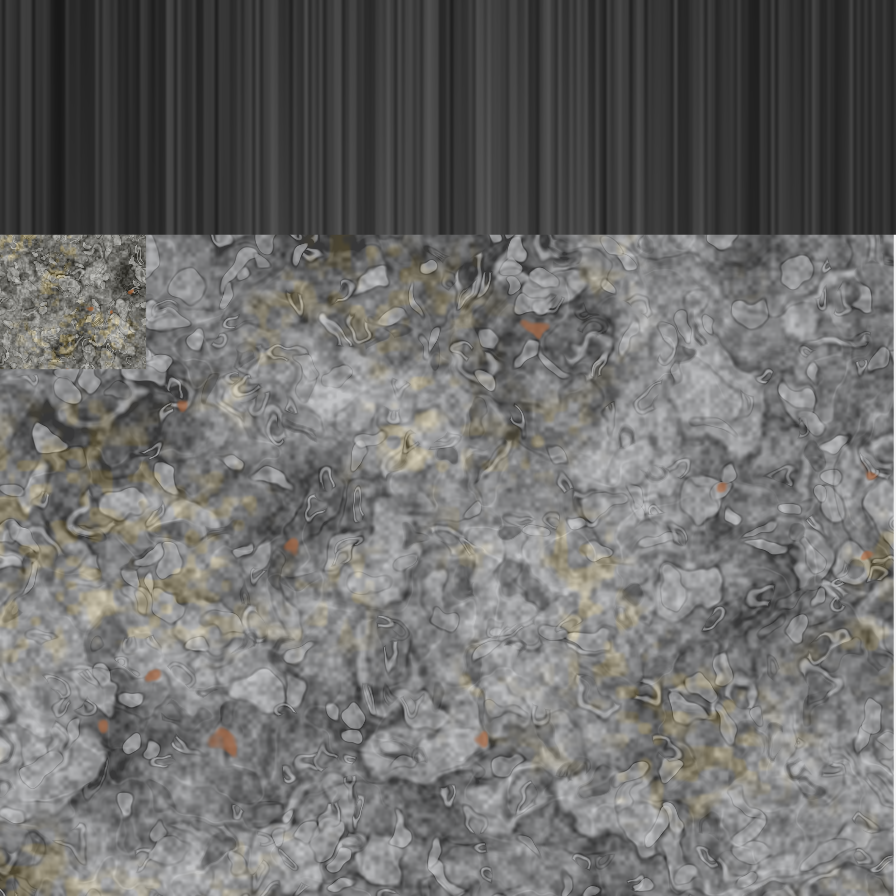
Reproduce this texture procedurally as a WebGL 2 fragment shader.

```glsl
#version 300 es
precision highp float;
// Grey fossil limestone with shell fragments below a band of dark, vertically brushed metal.

uniform vec2 u_resolution;
out vec4 fragColor;

const float BAND_BOTTOM = 0.738;            // lower edge of the metal band
const vec2 INSET_SIZE = vec2(0.163, 0.15);  // finer stone in the upper left
const float INSET_ZOOM = 3.0;
const float MARGIN = 0.0025;                // pale strip on the right
const float STONE_TONE = 0.505;
const float MOTTLE = 0.50;                  // strength of the broad mottling
const float GRAIN = 0.15;                   // strength of the fine speckle
const float VEIN = 0.075;
const vec3 STONE_TINT = vec3(0.995, 1.0, 1.012);
const vec3 OCHRE = vec3(0.09, 0.06, -0.03);
const vec3 RUST = vec3(0.66, 0.40, 0.25);
const float METAL_DARK = 0.165;
const float METAL_LIGHT = 0.265;

float hash(vec2 p) {
    vec3 q = fract(vec3(p.xyx) * 0.1031);
    q += dot(q, q.yzx + 33.33);
    return fract((q.x + q.y) * q.z);
}

vec2 hash2(vec2 p) {
    return vec2(hash(p + 17.3), hash(p + 71.9));
}

float noise(vec2 p) {
    vec2 i = floor(p), f = fract(p);
    f = f * f * (3.0 - 2.0 * f);
    return mix(mix(hash(i), hash(i + vec2(1, 0)), f.x),
               mix(hash(i + vec2(0, 1)), hash(i + vec2(1, 1)), f.x), f.y);
}

float fbm(vec2 p) {
    float sum = 0.0, amp = 0.5;
    for (int i = 0; i < 4; i++) {
        sum += amp * noise(p);
        p = mat2(1.6, 1.2, -1.2, 1.6) * p + 5.7;
        amp *= 0.55;
    }
    return sum / 1.009;
}

vec2 warp(vec2 p, float freq) {
    return vec2(noise(p * freq + 3.1), noise(p * freq + 47.7)) - 0.5;
}

// Thin curved line along the middle level of a noise field
float vein(vec2 p, float width) {
    return 1.0 - smoothstep(0.0, width, abs(noise(p) - 0.5));
}

// Paints one layer of solid or crescent shell fragments over a tone
float addShells(float tone, vec2 p, float scale, float density) {
    vec2 g = p * scale + scale * 3.7, cell = floor(g);
    for (int y = -1; y <= 1; y++)
    for (int x = -1; x <= 1; x++) {
        vec2 id = cell + vec2(x, y);
        if (hash(id + scale) > density) continue;
        vec2 kind = hash2(id + 9.0), size = hash2(id + 31.0);
        vec2 d = g - id - 0.2 - 0.6 * hash2(id);
        float angle = 6.283 * hash(id + 5.5);
        d = mat2(cos(angle), sin(angle), -sin(angle), cos(angle)) * d;
        vec2 radius = vec2(0.35 + 0.35 * size.x, 0.18 + 0.26 * size.y);
        float dist = (length(d / radius) - 1.0) * radius.y;
        if (kind.x > 0.55) {
            // Hollow fragment, open on one side
            dist = max(abs(dist + 0.05) - 0.05, -d.x - 0.12);
        }
        float fill = 1.0 - smoothstep(-0.035, 0.035, dist);
        float rim = 1.0 - smoothstep(0.0, 0.07, abs(dist - 0.03));
        float shade = kind.y < 0.2 ? 0.40 : 0.58 + 0.09 * kind.y;
        tone = mix(tone, shade, fill * 0.75) - 0.075 * rim;
    }
    return tone;
}

vec3 stone(vec2 p) {
    vec2 q = p + 0.045 * warp(p, 11.0) + 0.022 * warp(p, 34.0) + 0.008 * warp(p, 85.0);
    float broad = fbm(q * 7.0);
    float tone = STONE_TONE + MOTTLE * (broad - 0.5) + 0.22 * (fbm(q * 38.0) - 0.5);
    tone -= 0.10 * smoothstep(0.54, 0.66, fbm(q * 5.0 + 21.0));

    // Fragments from large to small
    tone = addShells(tone, q, 9.0, 0.36);
    tone = addShells(tone, q, 18.0, 0.42);
    tone = addShells(tone, q, 36.0, 0.38);

    // Dark and pale hairlines, then speckle
    tone -= VEIN * vein(q * 23.0, 0.09);
    tone += VEIN * vein(q * 31.0 + 13.0, 0.08) * noise(p * 15.0);
    tone += GRAIN * (noise(p * 190.0) - 0.5) + GRAIN * (noise(p * 95.0 + 8.0) - 0.5);
    vec3 col = clamp(tone, 0.22, 0.76) * STONE_TINT;

    // Ochre stains and a few rust flecks
    float stain = smoothstep(0.53, 0.72, fbm(p * 6.0 + 40.0));
    col += OCHRE * stain * smoothstep(0.4, 0.75, noise(p * 75.0));
    vec2 fleck = q * 14.0, id = floor(fleck);
    float spot = length(fract(fleck) - 0.3 - 0.4 * hash2(id));
    float rust = step(0.975, hash(id + 63.0)) * (1.0 - smoothstep(0.06, 0.15, spot));
    return mix(col, RUST, 0.7 * rust);
}

vec3 brushedMetal(vec2 p) {
    float streak = 0.6 * noise(vec2(p.x * 240.0, p.y * 0.8))
                 + 0.4 * noise(vec2(p.x * 105.0 + 9.0, p.y * 0.5));
    float sheen = exp(-pow((p.x - 0.52) / 0.34, 2.0));
    float height = (p.y - BAND_BOTTOM) / (1.0 - BAND_BOTTOM);
    float tone = mix(METAL_DARK, METAL_LIGHT, sheen * (1.0 - 0.4 * height));
    return vec3(tone * (0.35 + 1.3 * streak));
}

void main() {
    vec2 p = gl_FragCoord.xy / u_resolution;
    float soft = 0.75 / u_resolution.y;
    vec3 col = stone(p);

    // Finer, more contrasting stone in the corner
    vec2 corner = vec2(p.x, BAND_BOTTOM - p.y) - INSET_SIZE;
    float inset = 1.0 - smoothstep(-soft, soft, max(corner.x, corner.y));
    if (inset > 0.0) {
        vec3 fine = stone(p * INSET_ZOOM + 2.3);
        col = mix(col, (fine - 0.5) * 1.15 + vec3(0.49, 0.485, 0.46), inset);
    }

    col = mix(col, vec3(0.96), smoothstep(-soft, soft, p.x - 1.0 + MARGIN));
    col = mix(col, brushedMetal(p), smoothstep(-soft, soft, p.y - BAND_BOTTOM));
    fragColor = vec4(clamp(col, 0.0, 1.0), 1.0);
}
```
